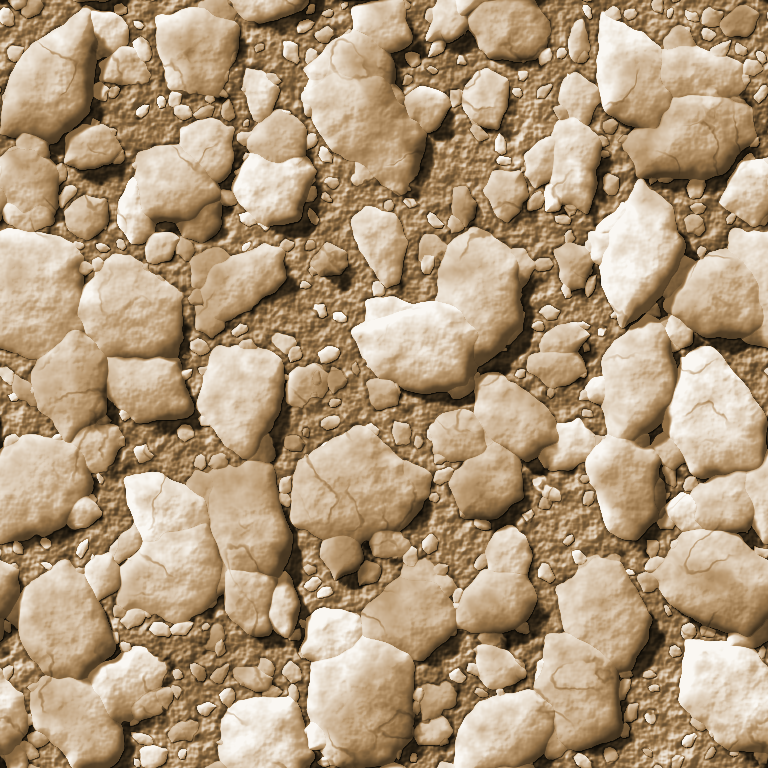
Write a three.js fragment shader that draws this texture.

```glsl
varying vec2 vUv;

#define ROCKS 7.0
#define COBBLES 13.0
#define PEBBLES 36.0
#define JITTER 0.65
#define RELIEF 0.4
#define GRIT 0.008
#define STONE_TONE 0.86
#define GROUND_TONE 0.63
#define SHADOW 0.7
#define LIGHT_DIR vec2(-0.65, 0.76)
#define STEP 0.002

// Hash and wrapping gradient noise
vec2 hash2(vec2 p) {
  vec3 q = fract(p.xyx * vec3(0.1031, 0.1030, 0.0973));
  q += dot(q, q.yzx + 33.33);
  return fract((q.xx + q.yz) * q.zy);
}

vec2 wrap(vec2 cell, float n) { return floor(mod(cell + 0.5, n)); }

float corner(vec2 cell, vec2 offset, vec2 f, float n) {
  vec2 gradient = hash2(wrap(cell + offset, n) + n + 3.7) * 2.0 - 1.0;
  return dot(gradient, f - offset);
}

float noise(vec2 p, float n) {
  vec2 cell = floor(p * n), f = fract(p * n);
  vec2 u = f * f * f * (f * (f * 6.0 - 15.0) + 10.0);
  float low = mix(corner(cell, vec2(0, 0), f, n), corner(cell, vec2(1, 0), f, n), u.x);
  float high = mix(corner(cell, vec2(0, 1), f, n), corner(cell, vec2(1, 1), f, n), u.x);
  return 1.4 * mix(low, high, u.y);
}

float grain(vec2 p) {
  return noise(p, 48.0) + 0.5 * noise(p, 96.0) + 0.25 * noise(p, 192.0);
}

// Distance to a stone cut by seven softened facets
float facets(vec2 p, vec2 id) {
  float d = -1.0;
  for (int k = 0; k < 7; k++) {
    vec2 r = hash2(id + float(k) * vec2(17.3, 31.9));
    float angle = 6.28319 * (float(k) + 0.7 * r.x) / 7.0;
    float side = dot(p, vec2(cos(angle), sin(angle))) - mix(0.75, 1.0, r.y);
    float blend = max(0.12 - abs(d - side), 0.0);
    d = max(d, side) + blend * blend * 2.1;
  }
  return d;
}

// One layer of scattered stones: height and tint of the topmost
vec2 stones(vec2 p, float n, float fill, vec2 size, float seed) {
  vec2 top = vec2(-1.0, 0.0);
  for (int j = -1; j <= 1; j++)
  for (int i = -1; i <= 1; i++) {
    vec2 cell = floor(p * n) + vec2(i, j);
    vec2 id = wrap(cell, n) + seed;
    vec2 place = hash2(id), form = hash2(id + 71.3), look = hash2(id + 133.7);
    vec2 q = p * n - cell - 0.5 - JITTER * (place - 0.5);
    if (look.x > fill || dot(q, q) > 1.3) continue;
    float radius = mix(size.x, size.y, form.x);
    float c = cos(form.y * 6.28319), s = sin(form.y * 6.28319);
    q = vec2(c * q.x - s * q.y, s * q.x + c * q.y) / radius;
    float tilt = 0.4 * dot(q, place.yx - 0.5);
    q.y *= mix(1.0, 1.7, look.y);
    float dome = RELIEF * (1.0 - exp(5.0 * facets(q, id)));
    float height = radius / n * (dome + tilt + 0.12 * place.x);
    if (height > top.x) top = vec2(height, fract(form.y * 7.0 + place.y));
  }
  return top;
}

vec2 rocks(vec2 p) {
  vec2 large = stones(p, ROCKS, 0.88, vec2(0.38, 0.72), 5.2);
  vec2 small = stones(p, COBBLES, 0.7, vec2(0.28, 0.58), 41.6);
  return large.x > small.x ? large : small;
}

// Roughens the stone outlines
vec2 warp(vec2 p) {
  return p + 0.008 * vec2(noise(p, 16.0), noise(p + 0.37, 16.0))
           + 0.003 * vec2(noise(p, 52.0), noise(p + 0.61, 52.0));
}

// Height, stone mask, tint, and stone height above the ground
vec4 surface(vec2 p) {
  vec2 w = warp(p);
  float rough = grain(p), swell = 0.02 * noise(p, 6.0);
  vec2 stone = rocks(w);
  vec2 pebble = stones(w, PEBBLES, 0.5, vec2(0.2, 0.55), 87.4);
  pebble.x += swell + 0.001;
  if (pebble.x > stone.x) stone = pebble;
  stone.x += 0.002 * rough + 0.004 * noise(p, 22.0);
  float ground = swell + GRIT * rough;
  float above = stone.x - ground;
  return vec4(max(stone.x, ground), smoothstep(-0.001, 0.001, above), stone.y, above);
}

// Sepia ramp from shadow to pale stone
vec3 sepia(float tone) {
  vec3 c = mix(vec3(0.05, 0.04, 0.02), vec3(0.59, 0.45, 0.28), clamp((tone - 0.05) / 0.54, 0.0, 1.0));
  c = mix(c, vec3(0.73, 0.60, 0.44), clamp((tone - 0.59) / 0.14, 0.0, 1.0));
  c = mix(c, vec3(0.82, 0.73, 0.62), clamp((tone - 0.73) / 0.09, 0.0, 1.0));
  return mix(c, vec3(0.98, 0.97, 0.95), clamp((tone - 0.82) / 0.16, 0.0, 1.0));
}

void main() {
  vec2 p = vUv;
  vec4 here = surface(p);
  float slope = (here.x - surface(p + LIGHT_DIR * STEP).x) / STEP;
  float light = slope / sqrt(1.0 + slope * slope);

  // Cast shadow: march toward the light
  float block = 0.0;
  vec2 w = warp(p);
  for (int i = 1; i <= 3; i++) {
    float t = 0.01 * float(i);
    block = max(block, rocks(w + LIGHT_DIR * t).x - here.x - 0.4 * t);
  }
  float shadow = smoothstep(0.0, 0.011, block);

  // Stone faces with stains and cracks, and gritty ground
  float speckle = grain(p);
  float stain = smoothstep(0.1, 0.5, noise(p, 9.0) + 0.3 * speckle);
  float crack = smoothstep(0.05, 0.0, abs(noise(p, 15.0) + 0.1 * speckle))
              * smoothstep(0.05, 0.3, noise(p + 0.23, 10.0));
  float stoneTone = STONE_TONE + 0.1 * max(light, 0.0) + 0.3 * min(light, 0.0)
    + 0.14 * (here.z - 0.6) + 0.07 * noise(p, 30.0) + 0.06 * speckle
    - 0.12 * stain - 0.15 * crack;
  float contact = smoothstep(-0.02, 0.0, here.w);
  float groundTone = GROUND_TONE + 0.3 * light + 0.06 * speckle
    + 0.1 * noise(p, 11.0) - 0.2 * contact;

  float tone = mix(groundTone, stoneTone, here.y);
  tone *= 1.0 - SHADOW * mix(1.0, 0.6, here.y) * shadow;
  gl_FragColor = vec4(sepia(tone), 1.0);
}
```
